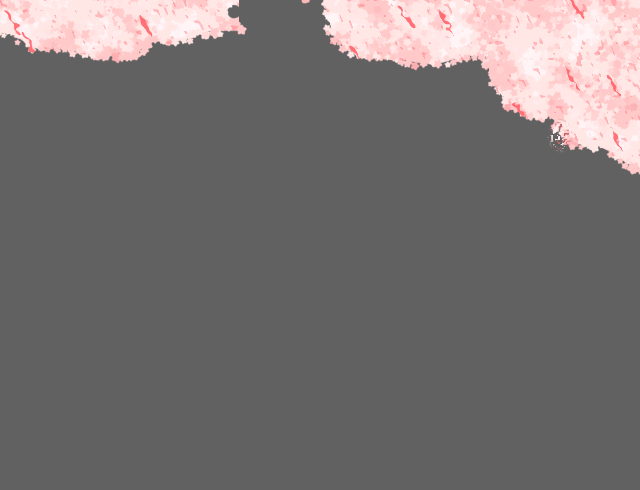
This background is drawn by a WebGL 2 fragment shader. Its source:

```glsl
#version 300 es
precision highp float;
uniform vec2 u_resolution;
out vec4 outColor;

float hash(vec2 p) {
    vec3 v = fract(vec3(p.xyx) * 0.1031);
    v += dot(v, v.yzx + 33.33);
    return fract((v.x + v.y) * v.z);
}

float noise(vec2 p) {
    vec2 i = floor(p), f = fract(p);
    f = f * f * (3.0 - 2.0 * f);
    return mix(mix(hash(i), hash(i + vec2(1, 0)), f.x),
               mix(hash(i + vec2(0, 1)), hash(i + vec2(1, 1)), f.x), f.y);
}

// Depth of the hanging blossom below the top edge
float canopy(float x) {
    if (x < 294.0)
        return 47.0 + 19.0 * smoothstep(0.0, 42.0, x) + 8.0 * smoothstep(70.0, 112.0, x)
            - 17.0 * smoothstep(160.0, 195.0, x) - 13.0 * smoothstep(215.0, 265.0, x);
    if (x < 380.0) return -40.0;
    return 75.0 * (1.0 - exp((380.0 - x) / 14.0))
        + 9.0 * smoothstep(450.0, 510.0, x) - 10.0 * smoothstep(525.0, 572.0, x)
        + 12.0 * smoothstep(575.0, 580.0, x)
        + 62.0 * (1.0 - exp(min(578.0 - x, 0.0) / 20.0))
        + 32.0 * smoothstep(650.0, 685.0, x) + 29.0 * smoothstep(700.0, 765.0, x);
}

// Room left below a point, allowing for its own width
float room(vec2 p, float r) {
    return min(canopy(p.x - r), canopy(p.x + r)) - p.y;
}

vec3 blossomTint(vec2 p, float jitter) {
    vec2 along = vec2(p.x * 0.8 - p.y * 0.6, p.x * 0.6 + p.y * 0.8);
    float t = 0.06 + 0.65 * noise(along / vec2(17.0, 28.0)) + 0.22 * noise(p / 9.0);
    t += (jitter - 0.5) * 0.38 - 0.22 * smoothstep(22.0, 0.0, canopy(p.x) - p.y);
    vec2 bright[5] = vec2[5](vec2(225, 32), vec2(402, 18), vec2(632, 76), vec2(708, 45), vec2(545, 62));
    for (int i = 0; i < 5; i++) {
        vec2 d = (p - bright[i]) / 26.0;
        t += 0.3 * exp(-dot(d, d));
    }
    vec3 c = mix(vec3(0.99, 0.68, 0.69), vec3(1.0, 0.79, 0.79), smoothstep(0.0, 0.18, t));
    c = mix(c, vec3(1.0, 0.905, 0.9), smoothstep(0.38, 0.52, t));
    return mix(c, vec3(1.0, 0.96, 0.97), smoothstep(0.75, 0.92, t));
}

// Slanted, broken red twigs
float twigs(vec2 p) {
    vec2 centers[11] = vec2[11](vec2(17, 30), vec2(38, 57), vec2(176, 30), vec2(487, 20),
        vec2(538, 31), vec2(623, 133), vec2(692, 8), vec2(735, 102), vec2(740, 168),
        vec2(428, 66), vec2(685, 93));
    vec2 q = p + 7.0 * (vec2(noise(p / 6.0), noise(p / 6.0 + 40.0)) - 0.5);
    float ink = 0.0;
    for (int i = 0; i < 11; i++) {
        vec2 axis = vec2(10, 17) * (0.55 + 0.45 * hash(centers[i]));
        vec2 d = q - centers[i];
        float h = clamp(dot(d, axis) / dot(axis, axis), -1.0, 1.0);
        float width = 2.8 * noise(p / 5.0 + 9.0) + 0.6 - abs(h);
        ink = max(ink, smoothstep(0.8, -0.8, length(d - axis * h) - width));
    }
    float fleck = smoothstep(0.83, 0.9, noise(vec2(p.x - p.y * 0.4, p.y * 0.7) / 4.5 + 70.0));
    return max(ink, 0.4 * fleck);
}

void main() {
    // Canvas is 768 units wide, measured down from the top left
    float unit = 768.0 / u_resolution.x;
    vec2 p = vec2(gl_FragCoord.x, u_resolution.y - gl_FragCoord.y) * unit;
    vec3 color = vec3(0.38);
    if (p.y < 235.0) {
        // Solid heart of the blossom
        float notch = smoothstep(7.0, 9.0, length(p - vec2(281, 14)));
        float cover = smoothstep(-unit, unit, room(p, 7.0) - 7.0) * notch;
        color = mix(color, blossomTint(p, 0.4), cover);

        // Three layers of lobed petal clusters
        for (int layer = 0; layer < 3; layer++) {
            float size = 15.0 - 3.0 * float(layer);
            vec2 cell = floor(p / size);
            for (int k = 0; k < 9; k++) {
                vec2 id = cell + vec2(k % 3 - 1, k / 3 - 1);
                vec2 seed = id + 50.0 + 131.0 * float(layer);
                float pick = hash(seed + 7.3);
                vec2 center = (id + 0.2 + 0.6 * vec2(hash(seed), hash(seed + 19.7))) * size;
                float r = size * (0.36 + 0.24 * pick);
                if (room(center, 0.6 * r) < 0.65 * r) continue;
                if (length(center - vec2(281, 14)) < 5.0 + r) continue;
                vec2 d = p - center;
                float lobes = 0.87 + 0.13 * cos(5.0 * atan(d.y, d.x + 0.0001) + 6.28 * pick);
                float petal = smoothstep(unit, -unit, length(d) - r * lobes);
                color = mix(color, blossomTint(center, hash(seed + 3.1)), petal);
                cover = max(cover, petal);
            }
        }
        color = mix(color, vec3(1.0, 0.36, 0.39), twigs(p) * cover * 0.85);

        // Loose speckles and the stray tuft at the top
        float spray = smoothstep(17.0, 7.0, length((p - vec2(672, 162)) * vec2(1.0, 0.75)));
        float grain = noise(p / 2.2);
        color = mix(color, vec3(1.0, 0.94, 0.94), spray * smoothstep(0.6, 0.72, grain));
        color = mix(color, vec3(0.75, 0.4, 0.42), spray * smoothstep(0.3, 0.2, grain));
        float tuft = length(p - vec2(367, -1)) - 6.0 + 2.0 * noise(p / 3.0);
        color = mix(color, vec3(0.99, 0.72, 0.73), smoothstep(unit, -unit, tuft));
    }
    outColor = vec4(color, 1.0);
}
```
